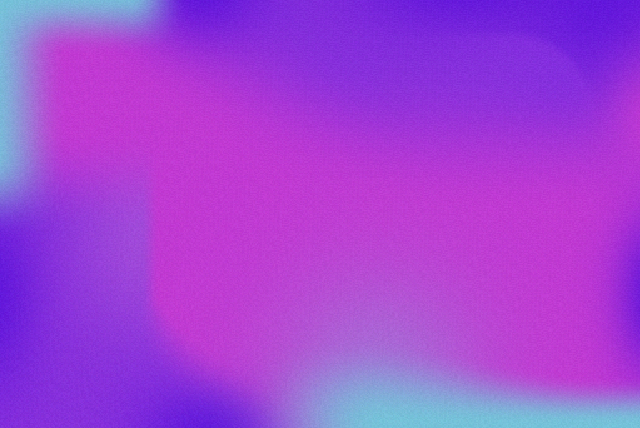
This background is drawn by a Shadertoy shader. Its source:

```glsl
// Soft mesh gradient of magenta, violet, indigo and cyan with fine film grain.

const vec3 MAGENTA  = vec3(0.755, 0.225, 0.825);
const vec3 VIOLET   = vec3(0.530, 0.190, 0.860);
const vec3 LAVENDER = vec3(0.630, 0.290, 0.850);
const vec3 INDIGO   = vec3(0.360, 0.075, 0.860);
const vec3 HAZE     = vec3(0.620, 0.480, 0.840);
const vec3 CYAN     = vec3(0.460, 0.760, 0.850);

float hash(vec2 p) {
    return fract(sin(dot(p, vec2(127.1, 311.7))) * 43758.5453);
}

// Elliptical Gaussian falloff, 1 at the centre.
float glow(vec2 p, vec2 center, vec2 radii) {
    vec2 q = (p - center) / radii;
    return exp(-dot(q, q));
}

// Ramp from 0 to 1, centred on zero.
float ramp(float d, float halfWidth) {
    return smoothstep(-halfWidth, halfWidth, d);
}

float roundedBox(vec2 p, vec2 center, vec2 halfSize, float radius) {
    vec2 q = abs(p - center) - halfSize + radius;
    return length(max(q, 0.0)) + min(max(q.x, q.y), 0.0) - radius;
}

// Violet sky, its indigo rim and the rounded veil inside it.
vec3 upperField(vec3 col, vec2 p) {
    float diagonal = dot(p - vec2(0.60, 0.80), vec2(0.66, 0.75));
    float sky = ramp(p.y - 0.68, 0.18) * ramp(diagonal, 0.18);
    col = mix(col, VIOLET, sky);
    col = mix(col, INDIGO, 0.90 * glow(p, vec2(0.47, 1.03), vec2(0.15, 0.13)));
    col = mix(col, INDIGO, 0.85 * glow(p, vec2(1.08, 1.04), vec2(0.27, 0.12)));
    col = mix(col, INDIGO, 0.85 * glow(p, vec2(1.43, 1.00), vec2(0.20, 0.20)));
    float box = roundedBox(p, vec2(1.04, 0.62), vec2(0.35, 0.30), 0.20);
    float veil = ramp(-box, 0.015) * ramp(p.x - 1.10, 0.20) * ramp(p.y - 0.77, 0.10);
    return mix(col, VIOLET + 0.02, 0.55 * veil);
}

// Lavender fold with a crisp right edge that flares out at the bottom.
vec3 leftField(vec3 col, vec2 p) {
    float flare = max(0.30 - p.y, 0.0);
    float edge = 0.352 + 2.6 * flare * flare + 0.20 * flare;
    float fold = ramp(edge - p.x, 0.022 + 0.50 * flare) * ramp(0.58 - p.y, 0.12);
    vec3 foldColor = mix(VIOLET, LAVENDER, ramp(p.x - 0.20, 0.16) * ramp(p.y - 0.26, 0.18));
    col = mix(col, foldColor, fold);
    col = mix(col, INDIGO, 0.90 * glow(p, vec2(-0.03, 0.31), vec2(0.11, 0.22)));
    return mix(col, INDIGO, 0.90 * glow(p, vec2(0.49, -0.01), vec2(0.16, 0.10)));
}

// Magenta and indigo lights along the right border.
vec3 rightField(vec3 col, vec2 p) {
    col = mix(col, MAGENTA, 0.95 * glow(p, vec2(1.53, 0.71), vec2(0.11, 0.16)));
    return mix(col, INDIGO, 0.95 * glow(p, vec2(1.54, 0.31), vec2(0.10, 0.19)));
}

// Cyan corner at the upper left and cyan horizon at the lower right.
vec3 cyanField(vec3 col, vec2 p) {
    float side = ramp(0.065 - p.x, 0.095) * ramp(p.y - 0.54, 0.10);
    float top = ramp(p.y - 0.945, 0.075) * ramp(0.37 - p.x, 0.07);
    col = mix(col, CYAN, 1.0 - (1.0 - side) * (1.0 - top));

    col = mix(col, HAZE, 0.85 * glow(p, vec2(0.88, 0.08), vec2(0.25, 0.27)));
    float height = mix(0.21, 0.12, ramp(p.x - 1.12, 0.28));
    float horizon = (1.0 - smoothstep(0.01, height, p.y)) * ramp(p.x - 0.73, 0.16);
    return mix(col, CYAN, horizon);
}

void mainImage(out vec4 fragColor, in vec2 fragCoord) {
    vec2 p = fragCoord / iResolution.y;

    vec3 col = upperField(MAGENTA, p);
    col = leftField(col, p);
    col = rightField(col, p);
    col = cyanField(col, p);

    // Grain on a grid fixed to the canvas height.
    vec2 cell = floor(p * 342.0);
    vec3 tint = vec3(hash(cell), hash(cell + 17.0), hash(cell + 43.0)) - 0.5;
    float gray = hash(cell + 71.0) - 0.5;
    col += 0.035 * gray + 0.025 * tint;

    fragColor = vec4(clamp(col, 0.0, 1.0), 1.0);
}
```
